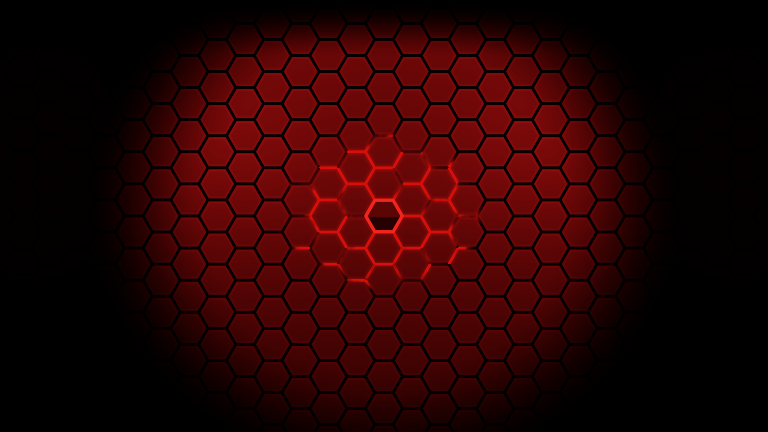
Reproduce this background procedurally as a Shadertoy shader.

```glsl
const float PITCH = 0.0743;               // hexagon height, canvas height = 1
const vec2 LATTICE = vec2(1.7320508, 1.0);
const vec3 EMBER = vec3(0.84, 0.06, 0.04);
const vec3 CORE_RIM = vec3(0.95, 0.14, 0.11);

float hash(vec2 p) {
    return fract(sin(dot(p, vec2(127.1, 311.7))) * 4375.85);
}

// Offset from the centre of the nearest flat-topped hexagon
vec2 hexOffset(vec2 p) {
    vec2 a = mod(p + 0.5 * LATTICE, LATTICE) - 0.5 * LATTICE;
    vec2 b = mod(p, LATTICE) - 0.5 * LATTICE;
    return dot(a, a) < dot(b, b) ? a : b;
}

// 0 at the centre of a cell, 0.5 on its border
float hexRadius(vec2 q) {
    q = abs(q);
    return max(q.y, dot(q, vec2(0.8660254, 0.5)));
}

// Random value shared by the two cells that meet at the nearest border
float borderSeed(vec2 cell, vec2 q) {
    vec2 side = sign(q);
    bool flatSide = abs(q.y) > dot(abs(q), vec2(0.8660254, 0.5));
    vec2 normal = flatSide ? vec2(0.0, side.y) : side * vec2(0.8660254, 0.5);
    vec2 middle = cell + 0.5 * normal;
    return hash(round(middle * vec2(2.3094011, 4.0)));
}

float layeredSines(vec2 p) {
    float sum = 0.0, gain = 0.5;
    for (int i = 0; i < 3; i++) {
        sum += gain * sin(p.x + 1.7 * sin(p.y)) * sin(p.y + 1.3);
        p = mat2(1.2, 1.6, -1.6, 1.2) * p;
        gain *= 0.6;
    }
    return sum;
}

float glow(vec2 p, vec2 centre, vec2 size) {
    vec2 d = (p - centre) / size;
    return exp(-dot(d, d));
}

// Strength of the red light on the panel
float panelLight(vec2 p) {
    float oval = length((p - vec2(0.0, 0.02)) / vec2(0.69, 0.63));
    float level = mix(0.24, 0.42, smoothstep(-0.5, 0.16, p.y));
    level += 0.07 * glow(vec2(abs(p.x), p.y), vec2(0.34, 0.18), vec2(0.2, 0.2));
    level *= 1.0 - smoothstep(0.58, 1.0, oval);
    level *= 1.0 - smoothstep(0.36, 0.5, p.y);
    float haze = 0.018 * glow(vec2(abs(p.x), p.y), vec2(0.8, 0.12), vec2(0.2, 0.25));
    return level + haze;
}

// Green and blue rise only in the brighter reds
vec3 redTone(float level) {
    return vec3(level, vec2(0.16 * level * level));
}

void mainImage(out vec4 fragColor, in vec2 fragCoord) {
    vec2 p = (fragCoord - 0.5 * iResolution.xy) / iResolution.y;
    vec2 grid = p / PITCH;
    float pixel = 1.0 / (PITCH * iResolution.y);

    vec2 q = hexOffset(grid);
    vec2 cell = grid - q;
    float radius = hexRadius(q);
    float inset = 0.5 - radius;
    float groove = 1.0 - smoothstep(0.045 - 0.5 * pixel, 0.045 + 0.5 * pixel, inset);

    // Tiles: soft vertical sheen and a thin lit bevel
    float light = panelLight(p);
    float rim = smoothstep(0.15, 0.07, inset) * (1.0 - groove);
    float tile = light * (0.97 + 0.1 * q.y + 0.14 * rim);
    vec3 color = redTone(tile);

    // Borders: black far out, warm near the middle, broken embers
    float reach = length((p - vec2(-0.008, 0.008)) * vec2(1.0, 1.12));
    float warmth = 1.0 - smoothstep(0.13, 0.26, reach);
    float wear = layeredSines(grid * 2.6);
    float seed = borderSeed(cell, q);
    float ember = smoothstep(0.35, 0.8, warmth + 0.9 * (seed - 0.62) + 0.35 * wear);
    ember *= smoothstep(0.0, 0.3, warmth);
    vec3 border = mix(redTone(light * 0.06), redTone(light * 0.8), warmth);
    border = mix(border, EMBER, ember);
    color = mix(color, border, groove);
    color += EMBER * 0.12 * ember * exp(-14.0 * inset) * (1.0 - groove);

    // Core cell: dark split face inside a bright frame
    float coreRadius = hexRadius(grid);
    float lowerHalf = 1.0 - smoothstep(-0.04 - pixel, -0.04 + pixel, grid.y);
    vec3 face = redTone(mix(0.36, 0.15, lowerHalf));
    float inside = 1.0 - smoothstep(0.44, 0.44 + pixel, coreRadius);
    color = mix(color, face, inside);
    float frame = 1.0 - smoothstep(0.05 - 0.5 * pixel, 0.05 + 0.5 * pixel, abs(coreRadius - 0.49));
    color = mix(color, CORE_RIM, frame);

    fragColor = vec4(color, 1.0);
}
```
